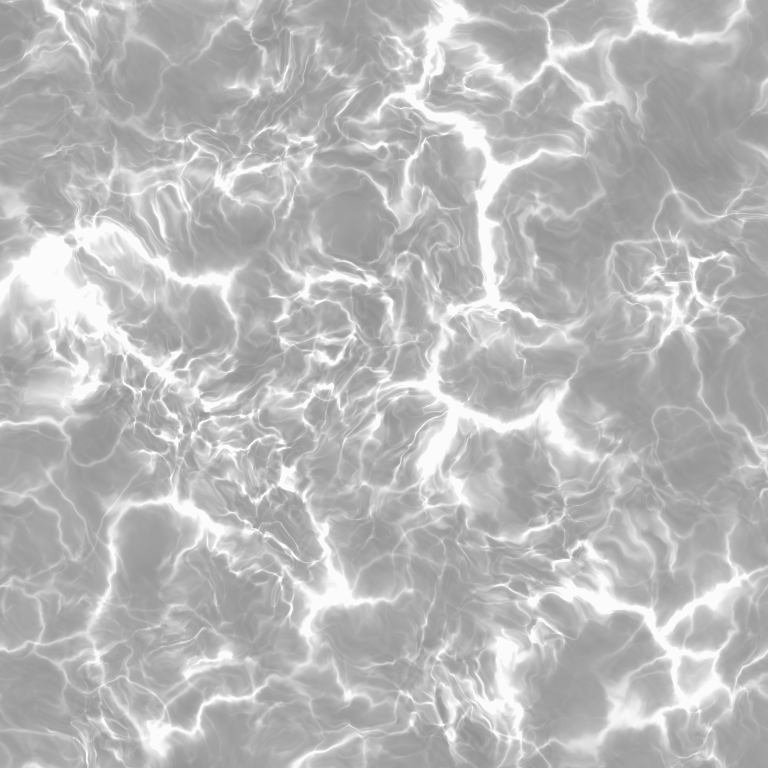
Give the GLSL for this texture, as a WebGL 1 fragment shader.

```glsl
precision highp float;
uniform vec2 u_resolution;

const vec3 SHADE = vec3(0.562);
const vec3 LIGHT = vec3(0.985);
const mat2 TURN = mat2(0.8, 0.6, -0.6, 0.8);

vec2 hash2(vec2 p) {
  vec3 q = fract(p.xyx * vec3(0.1031, 0.1030, 0.0973));
  q += dot(q, q.yzx + 33.33);
  return fract((q.xx + q.yz) * q.zy);
}

float corner(vec2 cell, vec2 offset) {
  vec2 slope = hash2(cell) * 2.0 - 1.0;
  return dot(slope / (length(slope) + 0.001), offset);
}

// Signed gradient noise, roughly -0.7 to 0.7
float noise(vec2 p) {
  vec2 i = floor(p), f = fract(p);
  vec2 s = f * f * f * (f * (f * 6.0 - 15.0) + 10.0);
  vec2 e = vec2(1.0, 0.0);
  float low = mix(corner(i, f), corner(i + e.xy, f - e.xy), s.x);
  float high = mix(corner(i + e.yx, f - e.yx), corner(i + e.xx, f - e.xx), s.x);
  return mix(low, high, s.y);
}

float fbm(vec2 p) {
  float sum = 0.0, amp = 1.0;
  for (int i = 0; i < 5; i++) {
    sum += amp * noise(p);
    p = TURN * p * 2.03 + 11.7;
    amp *= 0.5;
  }
  return sum;
}

vec2 warp(vec2 p, float scale, float amount) {
  return p + amount * vec2(fbm(p * scale + 3.1), fbm(p * scale + 47.3));
}

// Soft bright line where the distance d passes through zero
float glow(float d, float width) {
  return width * width / (d * d + width * width);
}

// Cell borders: x = distance to border, y = closeness to a junction
vec2 cellWeb(vec2 p) {
  vec2 base = floor(p);
  vec3 near = vec3(9.0);
  for (int y = -1; y <= 1; y++) {
    for (int x = -1; x <= 1; x++) {
      vec2 cell = base + vec2(float(x), float(y));
      float d = length(cell + hash2(cell + 71.0) - p);
      if (d < near.x) near = vec3(d, near.xy);
      else if (d < near.y) near = vec3(near.x, d, near.y);
      else near.z = min(near.z, d);
    }
  }
  return vec2(0.5 * (near.y - near.x), exp(-9.0 * (near.z - near.x)));
}

// Web of light with lines that swell at junctions and fade by mask
float lightWeb(vec2 p, float width, float mask) {
  vec2 web = cellWeb(p);
  float core = glow(web.x, width * (0.35 + mask + 1.6 * web.y));
  float halo = glow(web.x, width * 4.5);
  return mask * (1.2 * core + 0.13 * halo);
}

// Fine crossing filaments at three sizes
float lace(vec2 p) {
  float sum = 0.5 * glow(noise(p * 14.0), 0.05);
  sum += 0.35 * glow(noise(TURN * p * 27.0 + 5.3), 0.08);
  sum += 0.25 * glow(noise(p * 50.0 + 9.1), 0.13);
  return sum * sum;
}

void main() {
  vec2 uv = gl_FragCoord.xy / min(u_resolution.x, u_resolution.y);
  vec2 bent = warp(uv, 4.0, 0.06);
  vec2 rough = warp(bent, 13.0, 0.022);

  // Busy water, denser near the middle
  float reach = 0.27 - 0.9 * length(uv - vec2(0.45, 0.52));
  float busy = smoothstep(-0.45, 0.55, fbm(uv * 5.0 + 21.0) + reach);

  // Cloudy bed with faint streaks
  float light = 0.115 + 0.11 * fbm(uv * 7.0 + 61.0) + 0.07 * fbm(rough * 19.0);
  float streak = noise(TURN * bent * vec2(24.0, 110.0));
  light += streak * (0.05 + 0.09 * busy);

  // Large and medium webs
  float wideMask = smoothstep(-0.3, 0.4, noise(uv * 4.0 + 7.0));
  float smallMask = smoothstep(-0.15, 0.5, noise(uv * 6.0 + 33.0));
  light += lightWeb(rough * 5.0 + 2.0, 0.02, wideMask);
  light += 0.65 * lightWeb(TURN * rough * 9.0 + 15.0, 0.03, smallMask);

  // Long thin threads
  float thread = glow(noise(bent * 5.0 + 81.0), 0.012);
  thread += glow(noise(TURN * bent * 7.0 + 29.0), 0.014);
  light += 0.4 * thread * smoothstep(-0.2, 0.4, noise(uv * 5.0 + 93.0));

  // Lace and soft bright blotches
  light += (0.1 + 1.3 * busy) * lace(rough);
  light += 0.75 * busy * smoothstep(0.12, 0.75, fbm(rough * 17.0 + 40.0));

  gl_FragColor = vec4(mix(SHADE, LIGHT, clamp(light, 0.0, 1.0)), 1.0);
}
```
